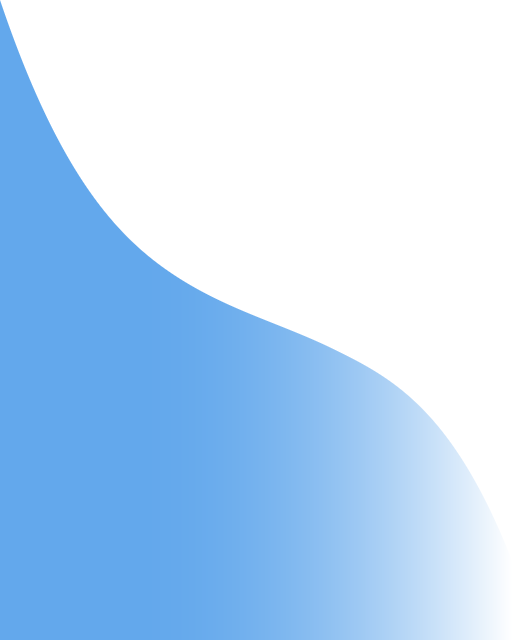
Reproduce this background procedurally as a Shadertoy shader.

```glsl
// A blue S-curved hill that fades sideways into a white background.

// Cubic through points a and b with end slopes sa and sb; returns (height, slope) at x.
vec2 hermite(float x, vec2 a, vec2 b, float sa, float sb) {
    float width = b.x - a.x;
    float t = (x - a.x) / width;
    float rise = b.y - a.y;
    float c1 = sa * width;
    float c3 = (sa + sb) * width - 2.0 * rise;
    float c2 = rise - c1 - c3;
    return vec2(a.y + t * (c1 + t * (c2 + t * c3)),
                (c1 + t * (2.0 * c2 + 3.0 * t * c3)) / width);
}

// Crest of the hill: steep fall, gentle shoulder, steep fall.
vec2 crest(float x) {
    vec2 shoulder = vec2(0.316, 0.578), brow = vec2(0.632, 0.4544);
    if (x < shoulder.x) return hermite(x, vec2(0.0, 1.0), shoulder, -2.45, -0.577);
    if (x < brow.x) return hermite(x, shoulder, brow, -0.577, -0.404);
    return hermite(x, brow, vec2(0.967, 0.130), -0.404, -2.06);
}

void mainImage(out vec4 fragColor, in vec2 fragCoord) {
    vec2 uv = fragCoord / iResolution.xy;

    // Signed distance to the crest in pixels, for a one-pixel soft edge
    vec2 edge = crest(uv.x);
    float slope = edge.y * iResolution.y / iResolution.x;
    float dist = (edge.x - uv.y) * iResolution.y / sqrt(1.0 + slope * slope);
    float inside = clamp(dist + 0.5, 0.0, 1.0);

    // Horizontal fade from blue to white
    vec3 white = vec3(1.0);
    vec3 blue = vec3(0.39, 0.66, 0.925);
    float fade = pow(clamp((uv.x - 0.28) / 0.69, 0.0, 1.0), 1.8);
    vec3 hill = mix(blue, white, fade);

    fragColor = vec4(mix(white, hill, inside), 1.0);
}
```
